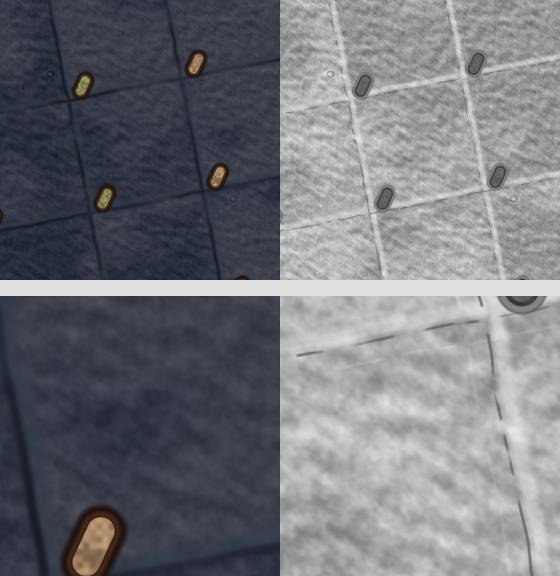
Top: the whole. Bottom: its middle third, enlarged.
Reproduce this texture map procedurally as a WebGL 2 fragment shader.

```glsl
#version 300 es
precision highp float;
// Tilted square tiles with small studs: dark slate colour map beside its pale grey gloss map.
uniform vec2 u_resolution;
out vec4 fragColor;

const float TILT = 0.191;                 // grid rotation
const float TILE = 0.411;                 // tile side, panel height = 1
const vec2 GRID_ORIGIN = vec2(0.247, 0.647);
const vec2 STUD_OFFSET = vec2(0.14, 0.089);
const vec2 STUD_AXIS = vec2(0.585, 0.811);

const vec3 SLATE = vec3(0.237, 0.247, 0.292);
const vec3 SLATE_DEEP = vec3(0.15, 0.17, 0.235);
const vec3 SLATE_EDGE = vec3(0.20, 0.245, 0.30);
const vec3 GROOVE = vec3(0.08, 0.09, 0.12);
const vec3 RIM = vec3(0.12, 0.07, 0.06);
const vec3 RUST = vec3(0.33, 0.19, 0.11);
const vec3 OLIVE = vec3(0.53, 0.53, 0.35);
const vec3 TAN = vec3(0.64, 0.52, 0.39);

float hash(vec2 p) {
    vec3 h = fract(vec3(p.xyx) * 0.1031);
    h += dot(h, h.yzx + 33.33);
    return fract((h.x + h.y) * h.z);
}

float noise(vec2 p) {
    vec2 i = floor(p), f = fract(p);
    f = f * f * (3.0 - 2.0 * f);
    return mix(mix(hash(i), hash(i + vec2(1, 0)), f.x),
               mix(hash(i + vec2(0, 1)), hash(i + 1.0), f.x), f.y);
}

float fbm(vec2 p) {
    float sum = 0.0, amp = 0.5;
    for (int i = 0; i < 4; i++) {
        sum += amp * noise(p);
        p = mat2(1.6, 1.2, -1.2, 1.6) * p + 17.3;
        amp *= 0.5;
    }
    return sum;
}

mat2 rotation(float a) { return mat2(cos(a), sin(a), -sin(a), cos(a)); }

float band(float d, float centre, float halfWidth, float soft) {
    return 1.0 - smoothstep(halfWidth - soft, halfWidth + soft, abs(d - centre));
}

float capsule(vec2 p, vec2 axis, float halfLength, float radius) {
    float t = clamp(dot(p, axis), -halfLength, halfLength);
    return length(p - axis * t) - radius;
}

// Broken concentric scratches
float scuff(vec2 p, vec2 centre) {
    float r = length((p - centre) * vec2(0.8, 1.0));
    return sin(r * 480.0) * smoothstep(0.028, 0.008, r) * noise(p * 90.0);
}

// Groove layers: x = shadow line, y = raised pale edge, z = wide soft shade
vec3 groove(float s, float wear, float aa) {
    float line = band(s, -0.012, 0.013, 0.009 + aa) * mix(0.35, 1.0, wear);
    float edge = band(s, 0.018, 0.022, 0.011 + aa);
    return vec3(line, edge, band(s, 0.0, 0.03, 0.035));
}

vec3 slatePanel(float shade, float relief, vec3 joint) {
    vec3 col = mix(SLATE, SLATE_DEEP, shade) + relief * 0.13;
    col = mix(col, SLATE_DEEP, joint.z * 0.35);
    col = mix(col, SLATE_EDGE, joint.y * 0.5);
    return mix(col, GROOVE, joint.x * 0.85);
}

vec3 glossPanel(float shade, float relief, vec3 joint, float crack) {
    float v = mix(0.585, 0.725, shade) + relief * 0.32;
    v = mix(v, 0.81 + relief * 0.2, joint.y * 0.9);
    return vec3(mix(v, 0.36, crack * 0.75));
}

vec3 slateStud(vec3 col, float d, vec3 core, float grain, float aa) {
    col = mix(col, RIM, smoothstep(0.012 + aa, -0.008, d));
    col = mix(col, RUST, band(d, -0.022, 0.006, 0.006 + aa) * 0.8);
    return mix(col, core * mix(0.72, 1.2, grain), smoothstep(aa, -aa, d + 0.031));
}

vec3 glossStud(vec3 col, float d, float grain, float aa) {
    col = mix(col, vec3(0.52), smoothstep(aa, -aa, d));
    col = mix(col, vec3(0.34), band(d, 0.0, 0.004, aa) * 0.6);
    col = mix(col, vec3(0.38 + 0.08 * (grain - 0.5)), smoothstep(aa, -aa, d + 0.019));
    return mix(col, vec3(0.17), band(d, -0.027, 0.006, aa) * mix(0.4, 1.0, grain));
}

void main() {
    vec2 uv = gl_FragCoord.xy / u_resolution * vec2(2.0, 1.0);
    float panel = step(1.0, uv.x);
    vec2 p = vec2(uv.x - panel, uv.y);
    float aa = 1.0 / (u_resolution.y * TILE);

    // Rotated grid with slightly uneven joints
    vec2 g = (p - GRID_ORIGIN) * rotation(TILT) / TILE;
    vec2 wobble = vec2(noise(g * 9.0), noise(g * 9.0 + 40.0)) - 0.5;
    vec2 cell = floor(g);
    vec2 s = g - floor(g + 0.5) + wobble * 0.012;

    // Cloudy wear, deeper towards the lower left tiles
    float cloud = fbm(p * vec2(5.0, 6.0) + cell * 7.0);
    float shade = smoothstep(0.3, 0.82, cloud - 0.12 * (cell.x + cell.y + 1.0));
    vec2 streak = rotation(0.6) * p * vec2(34.0, 52.0);
    float relief = fbm(streak) - fbm(streak + vec2(0.5, -0.5));
    relief += 0.22 * (noise(p * 150.0) - 0.5);
    relief += 0.5 * (scuff(p, vec2(0.834, 0.29)) + scuff(p, vec2(0.18, 0.735)));

    // Joints and the fine line inset along tile edges
    float wear = smoothstep(0.2, 0.7, noise(g * 3.5 + 11.0));
    vec3 joint = max(groove(s.x, wear, aa), groove(s.y, wear, aa));
    float chips = smoothstep(0.35, 0.65, noise(g * 24.0));
    float crack = chips * max(band(s.x, -0.016, 0.004, aa), band(s.y, -0.016, 0.004, aa));
    float inset = max(band(s.x, -0.075, 0.004, aa), band(s.y, -0.075, 0.004, aa));
    relief += inset * chips * 0.12;

    // One stud by each grid corner, alternating by column
    vec2 q = g - STUD_OFFSET;
    vec2 studCell = floor(q + 0.5);
    float d = capsule(q - studCell, STUD_AXIS, 0.05, 0.071);
    float grain = noise(p * 130.0);
    vec3 core = mix(OLIVE, TAN, mod(studCell.x, 2.0));

    vec3 slate = slateStud(slatePanel(shade, relief, joint), d, core, grain, aa);
    vec3 gloss = glossStud(glossPanel(shade, relief, joint, crack), d, grain, aa);
    fragColor = vec4(mix(slate, gloss, panel), 1.0);
}
```
